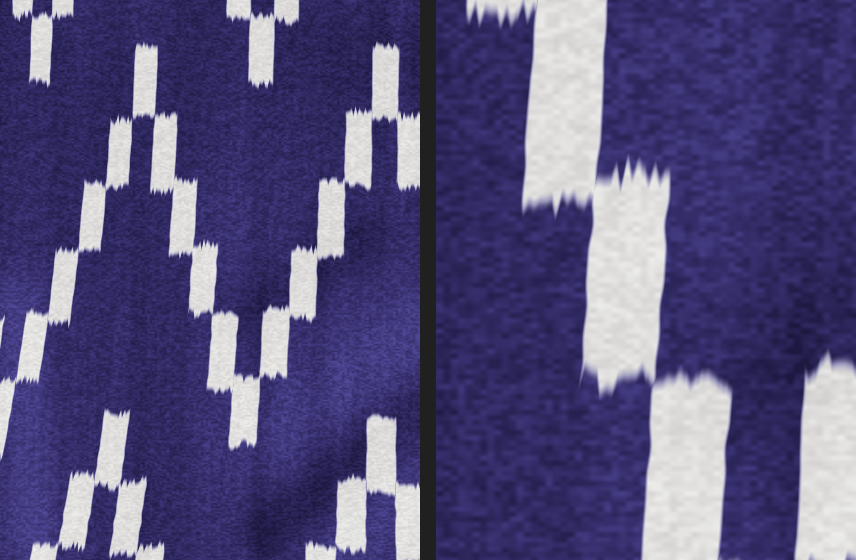
Left, the full canvas; right, a detail of the centre.
Give the GLSL for this texture, as a WebGL 1 fragment shader.

```glsl
precision highp float;

uniform vec2 u_resolution;

const vec3 INDIGO_DARK  = vec3(0.14, 0.12, 0.30);
const vec3 INDIGO       = vec3(0.21, 0.18, 0.42);
const vec3 INDIGO_LIGHT = vec3(0.29, 0.26, 0.55);
const vec3 BLEED        = vec3(0.59, 0.58, 0.73);
const vec3 SILK_SHADE   = vec3(0.80, 0.79, 0.79);
const vec3 SILK         = vec3(0.92, 0.92, 0.91);

const float COLUMNS = 10.0;      // bars per zigzag repeat
const float ROW_PERIOD = 0.65;   // height of one zigzag repeat
const float STEP_DROP = 0.1172;  // drop from one bar to the next
const float PEAK_TOP = 0.091;
const float BAR_HEIGHT = 0.129;
const float BAR_HALF_WIDTH = 0.51;

float hash(vec2 p) {
  return fract(sin(dot(p, vec2(127.1, 311.7))) * 43758.5453);
}

float noise(vec2 p) {
  vec2 i = floor(p);
  vec2 f = fract(p);
  f = f * f * (3.0 - 2.0 * f);
  return mix(mix(hash(i), hash(i + vec2(1.0, 0.0)), f.x),
             mix(hash(i + vec2(0.0, 1.0)), hash(i + vec2(1.0, 1.0)), f.x), f.y);
}

// Soft ridge of light or shadow along the segment a-b
float fold(vec2 p, vec2 a, vec2 b, float width) {
  vec2 ab = b - a;
  float h = clamp(dot(p - a, ab) / dot(ab, ab), 0.0, 1.0);
  float d = length(p - a - ab * h) / width;
  return exp(-d * d);
}

// Width of one zigzag repeat, spreading down the cloth
float repeatWidth(float t) {
  return 0.3945 + 0.0156 * t + 0.0339 * t * t;
}

// Horizontal position in repeats on the leaning, stretched cloth
float drape(float x, float t) {
  const float STRETCH = 0.034;
  float d = x - (0.26 - 0.026 * t - 0.031 * t * t);
  float w = repeatWidth(t);
  return 2.0 * d / (w + sqrt(w * w + 4.0 * STRETCH * d));
}

// Uneven thread ends: broad steps plus fine teeth
float fray(float x, float seed) {
  float steps = noise(vec2(x * 3.0 + seed * 7.0, seed)) - 0.5;
  float teeth = noise(vec2(x * 13.0 + seed * 3.0, seed + 9.0)) - 0.5;
  return 0.010 * steps + 0.015 * teeth;
}

// Coverage of the bar in one column nearest to height y
float bar(float column, float x, float y, float pixel, float soft) {
  float level = abs(mod(column + 5.0, COLUMNS) - 5.0);
  float fall = y - PEAK_TOP - STEP_DROP * level;
  float row = floor((fall + 0.25) / ROW_PERIOD);
  vec2 id = vec2(column, row);
  float seed = hash(id + 4.7) * 40.0;
  float local = fall - row * ROW_PERIOD - 0.018 * (hash(id) - 0.5);
  float height = BAR_HEIGHT + 0.018 * (hash(id + 2.3) - 0.5);
  float wobble = 0.05 * (noise(vec2(y * 60.0, seed)) - 0.5);
  float side = 1.0 - smoothstep(-pixel, pixel, abs(x) + wobble - BAR_HALF_WIDTH);
  float top = smoothstep(-soft, soft, local + fray(x, seed));
  float bottom = smoothstep(-soft, soft, height - local + fray(x, seed + 50.0));
  return side * top * bottom;
}

// Bars of the current column and its two neighbours
float zigzag(vec2 p, float pixel) {
  float t = (p.y - 0.13) / 0.651;
  float x = drape(p.x, t) * COLUMNS;
  float nearest = floor(x + 0.5);
  float edge = max(pixel * COLUMNS / repeatWidth(t), 0.03);
  float soft = max(pixel, 0.006);
  float cover = 0.0;
  for (int i = -1; i <= 1; i++) {
    float column = nearest + float(i);
    cover = max(cover, bar(column, x - column, p.y, edge, soft));
  }
  return cover;
}

// Folds and faint vertical streaks in the dye
float shading(vec2 p) {
  float s = 0.42 + 0.30 * (noise(vec2(p.x * 28.0, p.y * 1.5)) - 0.5);
  s += 0.25 * (noise(p * 5.0 + 3.0) - 0.5);
  s += 0.45 * fold(p, vec2(0.02, 0.55), vec2(0.06, 0.95), 0.07);
  s += 0.30 * fold(p, vec2(0.50, 0.78), vec2(0.75, 0.60), 0.09);
  s += 0.25 * fold(p, vec2(0.62, 0.98), vec2(0.75, 0.88), 0.07);
  s -= 0.50 * fold(p, vec2(0.75, 0.72), vec2(0.48, 0.95), 0.055);
  s -= 0.32 * fold(p, vec2(0.64, 0.43), vec2(0.44, 0.56), 0.05);
  s -= 0.25 * fold(p, vec2(0.55, 0.05), vec2(0.74, 0.12), 0.10);
  return s;
}

void main() {
  // Unit is the canvas height, measured downward
  vec2 p = vec2(gl_FragCoord.x, u_resolution.y - gl_FragCoord.y) / u_resolution.y;

  // Crepe grain
  float grain = noise(p * vec2(230.0, 330.0)) + 0.5 * noise(p * vec2(110.0, 190.0)) - 0.75;

  // Dyed ground
  float light = shading(p);
  float tone = clamp(light + 0.6 * grain, -0.2, 1.2);
  vec3 ground = tone < 0.5 ? mix(INDIGO_DARK, INDIGO, tone * 2.0)
                           : mix(INDIGO, INDIGO_LIGHT, tone * 2.0 - 1.0);

  // Undyed bars with violet bleeding at the edges
  vec3 silk = mix(SILK_SHADE, SILK, clamp(0.45 + 0.4 * light + 0.6 * grain, 0.0, 1.0));
  float cover = zigzag(p, 1.0 / u_resolution.y);
  vec3 color = mix(ground, BLEED, min(cover * 2.0, 1.0));
  color = mix(color, silk, max(cover * 2.0 - 1.0, 0.0));
  gl_FragColor = vec4(color, 1.0);
}
```
